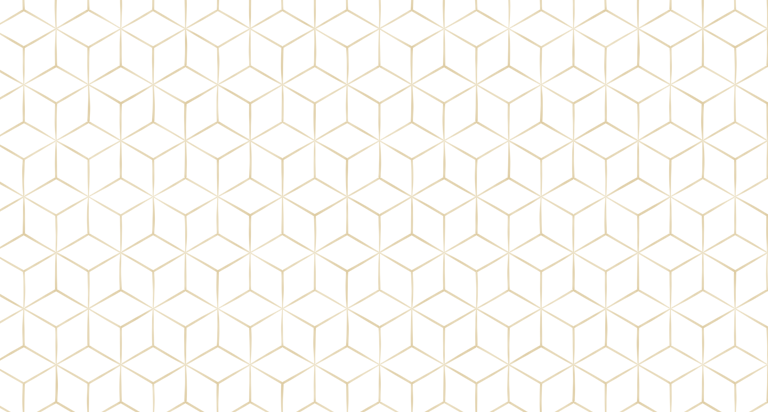
A Shadertoy shader for this pattern:

```glsl
// Rhombille lattice of thin, unevenly inked pale gold lines on white.

float hash(vec2 p) {
    return fract(sin(dot(p, vec2(127.1, 311.7))) * 4375.85);
}

// Layered sines, roughly -1 to 1, for uneven ink.
float ripple(vec2 p) {
    return 0.5 * sin(p.x * 4.1 + 1.7 * sin(p.y * 2.3))
         + 0.3 * sin(p.y * 7.3 - p.x * 2.9 + 1.3)
         + 0.2 * sin(p.x * 13.7 + p.y * 11.9);
}

// Offset from the nearest six-way star; stars form a triangular lattice.
vec2 starOffset(vec2 p, vec2 period) {
    vec2 a = p - period * round(p / period);
    vec2 b = p - period * (round(p / period - 0.5) + 0.5);
    return dot(a, a) < dot(b, b) ? a : b;
}

void mainImage(out vec4 fragColor, in vec2 fragCoord) {
    // One unit is the side of a rhombus.
    float side = 0.0842 / sqrt(3.0);
    float pixel = 1.0 / (iResolution.x * side);
    vec2 p = (fragCoord - 0.5 * iResolution.xy) / iResolution.x;
    p = (p - vec2(-0.1322, 0.0121)) / side;

    vec2 period = vec2(sqrt(3.0), 3.0);
    vec2 local = starOffset(p, period);
    vec2 cell = round((p - local) * 2.0 / period);

    // Nearest of six spokes, which run to the corners of the hexagonal cell.
    float sector = radians(60.0);
    float spoke = floor(atan(local.y, local.x) / sector) + 0.5;
    vec2 dir = vec2(cos(spoke * sector), sin(spoke * sector));
    float along = dot(local, dir);
    float across = dot(local, vec2(-dir.y, dir.x));

    // Each spoke bows slightly and swells away from the star.
    float seed = hash(cell + spoke * 7.3);
    float upright = smoothstep(0.8, 1.0, abs(dir.y));
    float bow = (seed - 0.5) * mix(0.012, 0.035, upright);
    float dist = abs(across - bow * sin(3.1416 * clamp(along, 0.0, 1.0)));
    float ink = ripple(p);
    float halfWidth = mix(0.018, 0.028, smoothstep(0.0, 0.7, along))
                    + 0.003 * ink + 0.004 * (seed - 0.5);

    // Ink is paler at the stars and a little denser at the three-way joints.
    float tone = 0.62 + 0.2 * ink + 0.25 * (seed - 0.5);
    tone *= mix(0.45, 1.0, smoothstep(0.02, 0.3, along));
    tone += 0.25 * smoothstep(0.88, 1.0, along);
    vec3 gold = mix(vec3(0.95, 0.92, 0.84), vec3(0.87, 0.80, 0.64), clamp(tone, 0.0, 1.0));

    float soft = 0.75 * pixel;
    float line = 1.0 - smoothstep(halfWidth - soft, halfWidth + soft, dist);
    fragColor = vec4(mix(vec3(1.0), gold, line), 1.0);
}
```
